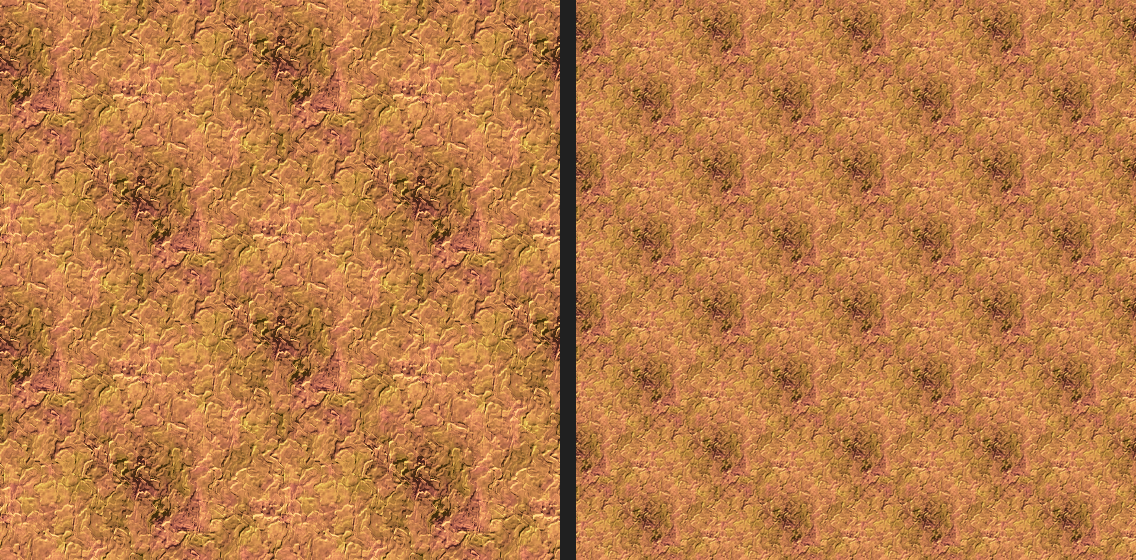
Left: one tile. Right: repeated 2 by 2.
This texture is drawn by a WebGL 2 fragment shader. Its source:

```glsl
#version 300 es
precision highp float;

#define REPEATS 2.0
#define TONE_MEAN 2.25
#define BROAD_GAIN 4.6
#define FLAKE_GAIN 1.7
#define RELIEF_GAIN 4.6
#define GRAIN_GAIN 2.6
#define STREAK_GAIN 1.3
#define CREVICE_GAIN 2.6
#define WARP 0.1
#define LIGHT_STEP vec2(-0.0025, 0.0055)

uniform vec2 u_resolution;
out vec4 fragColor;

// Half-drop lattice: moving by half a period both ways gives the same cell.
vec2 wrapCell(vec2 cell, vec2 count) {
  vec2 halfCount = 0.5 * count;
  float band = floor(cell.y / halfCount.y);
  return vec2(mod(cell.x - band * halfCount.x, count.x), cell.y - band * halfCount.y);
}

vec3 hash3(vec2 cell, float seed) {
  uvec3 v = uvec3(ivec3(cell + 0.5, seed)) * 1664525u + 1013904223u;
  v.x += v.y * v.z; v.y += v.z * v.x; v.z += v.x * v.y;
  v ^= v >> 16u;
  v.x += v.y * v.z; v.y += v.z * v.x; v.z += v.x * v.y;
  return vec3(v >> 8u) / 16777216.0;
}

// Wrapping value noise; counts must be even.
float noise(vec2 p, vec2 count, float seed) {
  vec2 q = p * count, cell = floor(q), f = q - cell;
  f = f * f * (3.0 - 2.0 * f);
  float a = hash3(wrapCell(cell, count), seed).x;
  float b = hash3(wrapCell(cell + vec2(1, 0), count), seed).x;
  float c = hash3(wrapCell(cell + vec2(0, 1), count), seed).x;
  float d = hash3(wrapCell(cell + vec2(1, 1), count), seed).x;
  return mix(mix(a, b, f.x), mix(c, d, f.x), f.y);
}

float fbm(vec2 p, vec2 count, int octaves, float seed) {
  float sum = 0.0, total = 0.0, weight = 1.0;
  for (int i = 0; i < octaves; i++) {
    sum += weight * noise(p, count, seed + float(i));
    total += weight;
    weight *= 0.55;
    count *= 2.0;
  }
  return sum / total;
}

// Overlapping scales with a peaked top that slope away downwards.
float flakes(vec2 p, vec2 count, float seed) {
  vec2 q = p * count, base = floor(q);
  float height = 0.0;
  for (int j = -1; j <= 1; j++)
    for (int i = -1; i <= 1; i++) {
      vec2 cell = base + vec2(i, j);
      vec3 r = hash3(wrapCell(cell, count), seed);
      vec2 d = q - cell - 0.5 - 0.6 * (r.xy - 0.5);
      d.y += 0.35 * abs(d.x);
      float radius = mix(0.5, 0.82, fract(r.x * 7.0 + r.y * 5.0));
      float inside = smoothstep(0.0, 0.2, radius - length(d * vec2(1.15, 0.9)));
      height = max(height, inside * (0.4 + 0.6 * r.z + 0.35 * d.y));
    }
  return height;
}

vec2 warp(vec2 p) {
  return p + WARP * (vec2(fbm(p, vec2(16), 4, 10.0), fbm(p, vec2(16), 4, 20.0)) - 0.5);
}

float surface(vec2 p) {
  vec2 w = warp(p);
  return 0.75 * flakes(w, vec2(20, 18), 1.0) + 0.35 * flakes(w, vec2(46, 38), 2.0)
       + 0.5 * (fbm(w, vec2(56, 48), 3, 30.0) - 0.5);
}

// Six-step ramp from umber through copper to gold.
vec3 rustRamp(float tone) {
  vec3 color = mix(vec3(0.28, 0.16, 0.08), vec3(0.51, 0.31, 0.18), clamp(tone + 1.0, 0.0, 1.0));
  color = mix(color, vec3(0.64, 0.40, 0.24), clamp(tone, 0.0, 1.0));
  color = mix(color, vec3(0.73, 0.47, 0.27), clamp(tone - 1.0, 0.0, 1.0));
  color = mix(color, vec3(0.83, 0.54, 0.32), clamp(tone - 2.0, 0.0, 1.0));
  color = mix(color, vec3(0.92, 0.63, 0.36), clamp(tone - 3.0, 0.0, 1.0));
  color = mix(color, vec3(0.95, 0.75, 0.39), clamp(tone - 4.0, 0.0, 1.0));
  return mix(color, vec3(1.0, 0.88, 0.55), clamp(0.5 * (tone - 5.0), 0.0, 1.0));
}

void main() {
  vec2 p = gl_FragCoord.xy / u_resolution * REPEATS;
  vec2 w = warp(p);

  // Relief lit from above, slightly from the left
  float height = surface(p);
  float relief = height - surface(p + LIGHT_STEP);

  // Broad patches, vertical streaks and fine grain
  float broad = fbm(p, vec2(4), 4, 40.0) - 0.5;
  float streak = fbm(w, vec2(48, 10), 2, 50.0) - 0.5;
  float grain = fbm(p, vec2(96, 80), 2, 60.0) - 0.5;

  // Dark crevices gathered in the shaded patches
  float ridge = 1.0 - abs(2.0 * fbm(w, vec2(22, 14), 3, 70.0) - 1.0);
  float shade = smoothstep(0.5, 0.72, fbm(p, vec2(6), 3, 80.0) - 0.5 * broad);
  float crevice = smoothstep(0.82, 1.0, ridge) * shade;

  float tone = TONE_MEAN + BROAD_GAIN * broad + FLAKE_GAIN * (height - 0.72)
             + RELIEF_GAIN * relief * (1.0 + 0.5 * shade)
             + STREAK_GAIN * streak + GRAIN_GAIN * grain - CREVICE_GAIN * crevice;

  // Olive and pink tints
  float tint = fbm(w, vec2(18, 16), 3, 90.0) - 0.5;
  vec3 color = rustRamp(tone) + tint * vec3(-0.12, 0.10, -0.18);
  fragColor = vec4(clamp(color, 0.0, 1.0), 1.0);
}
```
